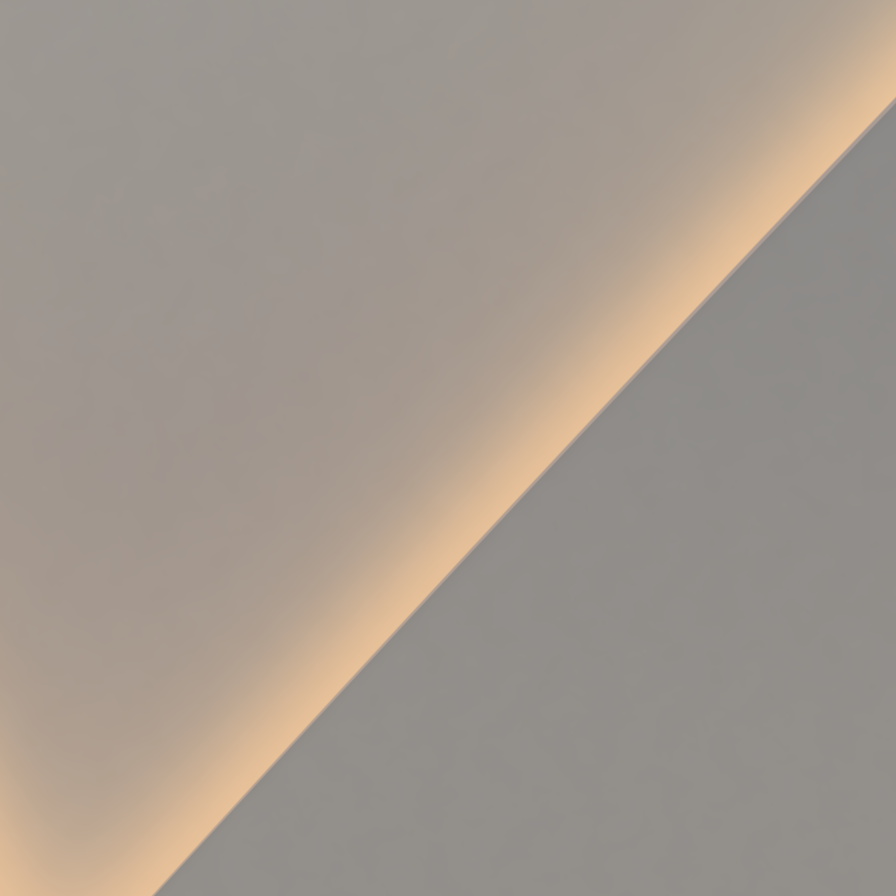
Write a Shadertoy shader that draws this background.

```glsl
// Signed distance to the slightly bowed diagonal edge, positive on the lit wall
float edgeDistance(vec2 p) {
    float edgeY = 1.069 * (p.x - 0.172) + 0.03 * (p.x - 0.172) * (1.0 - p.x);
    return (p.y - edgeY) / 1.464;
}

// Bright core with a long soft tail
float lightFalloff(float d) {
    d = max(d, 0.0);
    return 0.51 * exp(-d * d / 0.0056) + 0.49 * exp(-d / 0.145);
}

// Faint plaster texture from layered sines
float plaster(vec2 p) {
    float sum = 0.0;
    float weight = 0.5;
    for (int i = 0; i < 4; i++) {
        sum += weight * sin(p.x * 71.0 + 1.7 * sin(p.y * 43.0)) * sin(p.y * 37.0 + sin(p.x * 29.0));
        p = mat2(0.8, 0.6, -0.6, 0.8) * p * 1.7;
        weight *= 0.6;
    }
    return sum;
}

void mainImage(out vec4 fragColor, in vec2 fragCoord) {
    vec2 uv = fragCoord / iResolution.xy;
    float pixel = 1.0 / min(iResolution.x, iResolution.y);
    float d = edgeDistance(uv);

    // Wall lit by the diagonal strip and a second one past the lower left corner
    vec3 wall = mix(vec3(0.600, 0.570, 0.553), vec3(0.607, 0.590, 0.570),
                    smoothstep(0.3, 1.0, uv.y - 0.3 * uv.x));
    float strip = lightFalloff(d);
    float corner = 0.92 * lightFalloff(dot(uv, vec2(0.88, 0.47)));
    float glow = 1.0 - (1.0 - strip) * (1.0 - corner);
    wall += vec3(0.310, 0.187, 0.045) * glow;

    // Shaded panel, darkest towards the upper right
    vec3 panel = mix(vec3(0.575, 0.560, 0.545), vec3(0.550, 0.542, 0.534),
                     smoothstep(0.1, 0.9, uv.y));
    panel -= 0.02 * exp(-max(-d, 0.0) / 0.006);

    // Thin pale rim, widening along the edge
    float rimWidth = mix(0.0015, 0.0045, uv.x);
    vec3 rim = mix(vec3(0.72, 0.64, 0.58), vec3(0.66, 0.61, 0.585), uv.x);
    vec3 color = mix(panel, rim, smoothstep(-pixel, pixel, d));
    color = mix(color, wall, smoothstep(-1.2 * pixel, 1.2 * pixel, d - rimWidth));

    color += 0.004 * plaster(uv);
    fragColor = vec4(color, 1.0);
}
```
